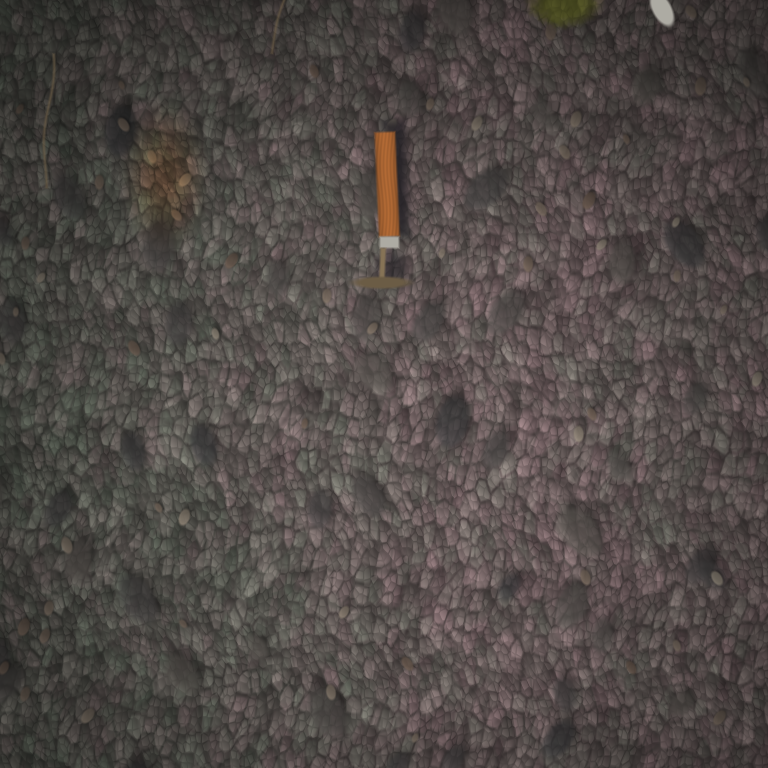
Write a Shadertoy shader that draws this texture.

```glsl
// Dim, weathered gravel with upright streaky grains, scattered pebbles and a vignette.
// Stretched cellular noise in three sizes makes the grit; soft ellipses and
// bars add stones, straw, moss and a small wooden-handled tool.

const vec2 LIGHT_DIR = vec2(-0.6, -0.8);
const float SOFT = 0.0022;
const vec3 OLIVE_GREY = vec3(0.97, 1.00, 0.91);
const vec3 MAUVE_GREY = vec3(1.12, 0.97, 0.97);
const vec3 WOOD = vec3(0.64, 0.38, 0.19);
const vec3 PALE = vec3(0.68, 0.67, 0.64);
const vec3 STRAW = vec3(0.42, 0.36, 0.27);
const vec3 SHADOW = vec3(0.13, 0.12, 0.14);

vec2 hash22(vec2 p) {
    vec3 q = fract(p.xyx * vec3(0.1031, 0.1030, 0.0973));
    q += dot(q, q.yzx + 33.33);
    return fract((q.xx + q.yz) * q.zy);
}

vec2 rotate(vec2 p, float angle) {
    float c = cos(angle), s = sin(angle);
    return vec2(c * p.x - s * p.y, s * p.x + c * p.y);
}

// Slow variation from layered sines, about -1 to 1
float clouds(vec2 p) {
    float sum = 0.0, weight = 0.5;
    for (int i = 0; i < 4; i++) {
        sum += weight * sin(p.x + 1.7 * sin(p.y)) * cos(p.y + 1.3 * sin(p.x));
        p = rotate(p, 1.1) * 1.8 + 2.3;
        weight *= 0.65;
    }
    return sum;
}

// Lit cellular grains: x = tone around zero, y = hue offset
vec2 grains(vec2 p, float density, float stretch) {
    p *= density * vec2(1.0, 1.0 / stretch);
    vec2 cell = floor(p), nearest = vec2(0.0), id = vec2(0.0);
    float d1 = 8.0, d2 = 8.0;
    for (int y = -1; y <= 1; y++)
    for (int x = -1; x <= 1; x++) {
        vec2 corner = cell + vec2(x, y);
        vec2 offset = p - corner - 0.1 - 0.8 * hash22(corner);
        float d = length(offset);
        if (d < d1) { d2 = d1; d1 = d; nearest = offset; id = hash22(corner + 71.0); }
        else d2 = min(d2, d);
    }
    float body = smoothstep(0.0, 0.32, d2 - d1);
    float shade = 1.1 * (id.x - 0.5) + 0.8 * dot(nearest, LIGHT_DIR);
    return vec2(shade * body - 0.6 * (1.0 - body) + 0.22, (id.y - 0.5) * body);
}

float ellipse(vec2 p, vec2 radii, float blur) {
    float d = (length(p / radii) - 1.0) * min(radii.x, radii.y);
    return 1.0 - smoothstep(-blur, blur, d);
}

float bar(vec2 p, vec2 a, vec2 b, float halfWidth, float blur) {
    vec2 along = normalize(b - a), q = p - 0.5 * (a + b);
    vec2 d = abs(vec2(dot(q, along), dot(q, vec2(-along.y, along.x))));
    d -= vec2(0.5 * length(b - a), halfWidth);
    return 1.0 - smoothstep(-blur, blur, max(d.x, d.y));
}

// Sparse tilted pebbles, each with a shadow on the side away from the light
vec3 scatterStones(vec3 ground, vec2 uv, float density, float chance,
                   float size, vec3 dark, vec3 light, float opacity) {
    vec2 p = uv * density, cell = floor(p);
    for (int y = -1; y <= 1; y++)
    for (int x = -1; x <= 1; x++) {
        vec2 corner = cell + vec2(x, y);
        vec2 place = hash22(corner + density), kind = hash22(corner + 37.0 + density);
        float present = step(kind.x, chance);
        vec2 q = p - corner - place;
        float tilt = (kind.y - 0.5) * 1.6;
        vec2 radii = size * (0.55 + 0.6 * place.y) * vec2(0.7, 1.15);
        float shade = ellipse(rotate(q + LIGHT_DIR * 0.25 * size, tilt), radii, 0.3 * size);
        float body = ellipse(rotate(q, tilt), radii, 0.16 * size);
        ground *= 1.0 - 0.35 * present * shade;
        vec3 tint = mix(dark, light, fract(kind.x * 57.0));
        tint *= 1.0 + 0.18 * dot(q / size, LIGHT_DIR);
        ground = mix(ground, tint, body * present * opacity);
    }
    return ground;
}

vec3 gravel(vec2 uv) {
    vec2 p = rotate(uv, -0.15) + 0.006 * vec2(sin(uv.y * 31.0 + 4.0 * uv.x), sin(uv.x * 27.0));
    vec2 coarse = grains(p + 3.0, 33.0, 1.4);
    vec2 medium = grains(rotate(p, 0.25), 66.0, 1.75);
    vec2 fine = grains(p + 7.0, 125.0, 1.5);
    float tone = 0.308 + 0.055 * coarse.x + 0.100 * medium.x + 0.070 * fine.x;
    tone += 0.018 * clouds(uv * 13.0);
    float hue = 0.25 + 0.6 * smoothstep(0.1, 0.65, uv.x) + 0.25 * clouds(uv * 7.0 + 4.0);
    hue += 0.5 * coarse.y + 0.6 * medium.y;
    vec3 color = max(tone, 0.08) * mix(OLIVE_GREY, MAUVE_GREY, clamp(hue, -0.2, 1.2));
    color = scatterStones(color, uv, 13.0, 0.32, 0.36, vec3(0.22, 0.22, 0.23), vec3(0.37, 0.35, 0.33), 0.55);
    return scatterStones(color, uv, 27.0, 0.07, 0.25, vec3(0.37, 0.31, 0.27), vec3(0.52, 0.49, 0.44), 0.8);
}

void mainImage(out vec4 fragColor, in vec2 fragCoord) {
    vec2 uv = fragCoord / iResolution.y;
    float soft = max(SOFT, 1.0 / iResolution.y);
    vec3 color = gravel(uv);

    // Vignette, earthy stain and moss
    color *= mix(1.13, 0.58, smoothstep(0.15, 0.82, length(uv - vec2(0.53, 0.42))));
    color *= mix(vec3(1.0), vec3(1.2, 1.0, 0.8), ellipse(uv - vec2(0.215, 0.77), vec2(0.035, 0.06), 0.03));
    float moss = ellipse(uv - vec2(0.735, 0.995) + 0.006 * clouds(uv * 90.0), vec2(0.04, 0.026), 0.01);
    color = mix(color, vec3(0.31, 0.32, 0.12) * (0.6 + 1.4 * color.g), 0.85 * moss);

    // Dry straws and a pale chip
    vec2 bend = uv + vec2(0.004 * sin(uv.y * 40.0), 0.0);
    float straw = bar(bend, vec2(0.068, 0.93), vec2(0.057, 0.755), 0.0014, soft);
    straw = max(straw, bar(bend, vec2(0.373, 1.0), vec2(0.352, 0.93), 0.0014, soft));
    color = mix(color, STRAW, 0.7 * straw);
    color = mix(color, PALE, ellipse(rotate(uv - vec2(0.862, 0.988), -0.5), vec2(0.012, 0.024), soft));

    // Tool shadow, handle, collar, stem and crosspiece
    vec2 top = vec2(0.501, 0.828), foot = vec2(0.507, 0.692), tip = vec2(0.497, 0.632);
    float shadow = bar(uv, top + vec2(0.012, 0.014), foot + vec2(0.012, 0.0), 0.014, 0.009);
    shadow = max(shadow, 0.7 * ellipse(uv - tip - vec2(0.012, 0.02), vec2(0.02, 0.022), 0.01));
    color = mix(color, SHADOW, 0.8 * shadow);
    float round = (uv.x - mix(foot.x, top.x, (uv.y - foot.y) / (top.y - foot.y))) / 0.0135;
    vec3 wood = WOOD * (1.05 - 0.22 * round * round + 0.05 * sin(uv.x * 1400.0 + 3.0 * sin(uv.y * 50.0)));
    color = mix(color, wood, bar(uv, top, foot, 0.0135, soft));
    color = mix(color, PALE, bar(uv, foot, foot - vec2(0.0, 0.015), 0.0125, soft));
    color = mix(color, STRAW * 1.25, bar(uv, foot - vec2(0.008, 0.015), tip, 0.0035, soft));
    color = mix(color, STRAW, ellipse(uv - tip, vec2(0.036, 0.0075), soft));

    fragColor = vec4(clamp(color, 0.0, 1.0), 1.0);
}
```
